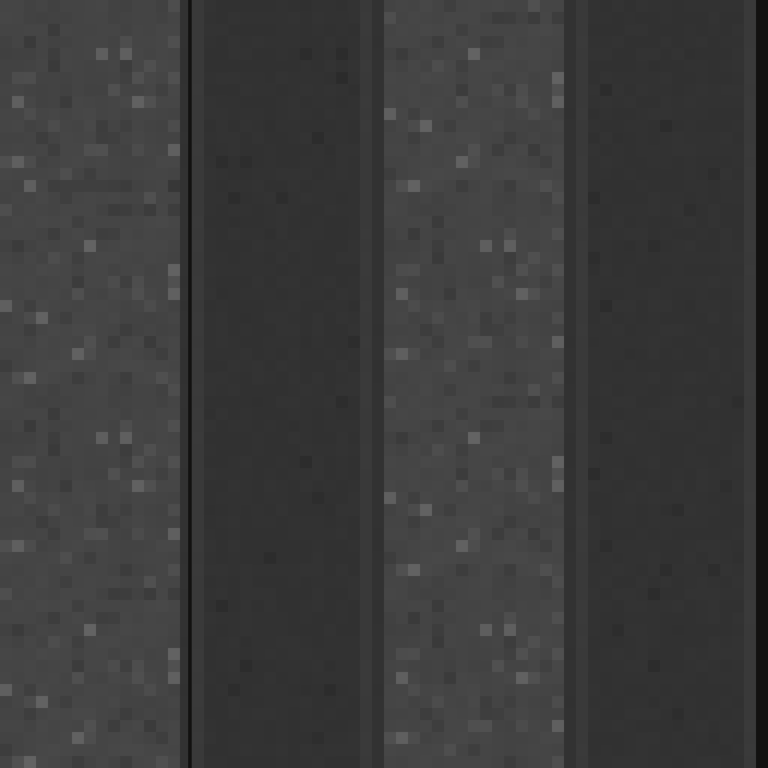
Reproduce this pattern procedurally as a three.js fragment shader.

```glsl
// Two vertical pairs of strips, one speckled grey and one smooth dark, with rails and black seams.
// Everything sits on a 64 by 64 grid of square cells; each cell gets a shade from its place
// in the strip plus hashed grain, and neighbouring cells are blended over a narrow edge.
varying vec2 vUv;

const float CELLS = 64.0;       // cells across and down
const float PERIOD = 32.0;      // cells in one strip pair, and in the vertical repeat
const float LIGHT_WIDTH = 15.0; // cells in the speckled strip
const float EDGE = 0.06;        // half width of the blend between cells

const float LIGHT = 0.268;
const float DARK = 0.195;
const float RAIL = 0.225;
const vec3 SEAM = vec3(0.07, 0.068, 0.064);

float hash(vec2 p, float seed) {
  vec3 q = fract(vec3(p.xyx) * vec3(0.1031, 0.1030, 0.0973) + seed);
  q += dot(q, q.yzx + 33.33);
  return fract((q.x + q.y) * q.z);
}

float valueNoise(vec2 p, float seed) {
  vec2 i = floor(p);
  vec2 f = smoothstep(0.0, 1.0, fract(p));
  float low = mix(hash(i, seed), hash(i + vec2(1.0, 0.0), seed), f.x);
  float high = mix(hash(i + vec2(0.0, 1.0), seed), hash(i + 1.0, seed), f.x);
  return mix(low, high, f.y);
}

// 1 when a whole-number cell index lies between first and last
float within(float index, float first, float last) {
  return step(first - 0.5, index) * step(index, last + 0.5);
}

// Speckled strip: soft mottling, dark pits, pale flecks and a few bright chips
float speckledShade(vec2 cell) {
  float border = within(cell.x, LIGHT_WIDTH - 1.0, LIGHT_WIDTH - 1.0);
  float pick = hash(cell, 0.37);
  float shade = LIGHT + 0.016 * (hash(cell, 0.11) - 0.5);
  shade += 0.018 * (valueNoise(cell * 0.3, 0.53) - 0.5);
  shade -= 0.03 * step(pick, 0.09);
  shade += 0.035 * step(0.93 - 0.2 * border, pick);
  shade += 0.075 * step(0.988 - 0.06 * border, pick);
  return shade;
}

// Smooth strip: faint grain, rare dark pits and a paler rail on each side
float smoothShade(vec2 cell, float column) {
  float rail = within(column, 16.0, 16.0) + within(column, 30.0, 30.0);
  float field = within(column, 17.0, 29.0);
  float grain = 0.010 * (hash(cell, 0.71) - 0.5);
  float pit = 0.020 * step(hash(cell, 0.23), 0.03) * field;
  return mix(DARK, RAIL, rail) + grain * (0.3 + 0.7 * field) - pit;
}

// Worn row across the first speckled strip
float scuff(vec2 cell, float row) {
  float streak = 0.022 * within(cell.x, 4.0, 9.0);
  float notch = 0.09 * within(cell.x, 14.0, 14.0);
  float chip = 0.10 * within(cell.x, 2.0, 2.0);
  return (chip - streak - notch) * within(row, 15.0, 15.0);
}

vec3 cellColour(vec2 cell) {
  cell = clamp(cell, 0.0, CELLS - 1.0);
  float strip = floor(cell.x / PERIOD);
  float column = cell.x - strip * PERIOD;
  float row = CELLS - 1.0 - cell.y;

  // Each strip slides its speckles by half of their vertical repeat
  vec2 speckleCell = vec2(column, mod(row + 0.5 * PERIOD * strip, PERIOD));
  float shade = column < LIGHT_WIDTH
    ? speckledShade(speckleCell) + scuff(cell, row)
    : smoothShade(cell, column);
  return mix(vec3(shade), SEAM, within(cell.x, CELLS - 1.0, CELLS - 1.0));
}

// Sharp cells with smoothed borders
vec3 gridColour(vec2 p) {
  vec2 corner = floor(p - 0.5);
  vec2 f = smoothstep(0.5 - EDGE, 0.5 + EDGE, fract(p - 0.5));
  vec3 low = mix(cellColour(corner), cellColour(corner + vec2(1.0, 0.0)), f.x);
  vec3 high = mix(cellColour(corner + vec2(0.0, 1.0)), cellColour(corner + 1.0), f.x);
  return mix(low, high, f.y);
}

// Coverage of a vertical line between two positions in cells
float verticalLine(float x, float left, float right) {
  return smoothstep(left - EDGE, left + EDGE, x)
    * (1.0 - smoothstep(right - EDGE, right + EDGE, x));
}

void main() {
  vec2 p = vUv * CELLS;
  vec3 colour = gridColour(p);
  colour = mix(colour, SEAM, verticalLine(p.x, 15.68, 15.97));
  gl_FragColor = vec4(colour, 1.0);
}
```
